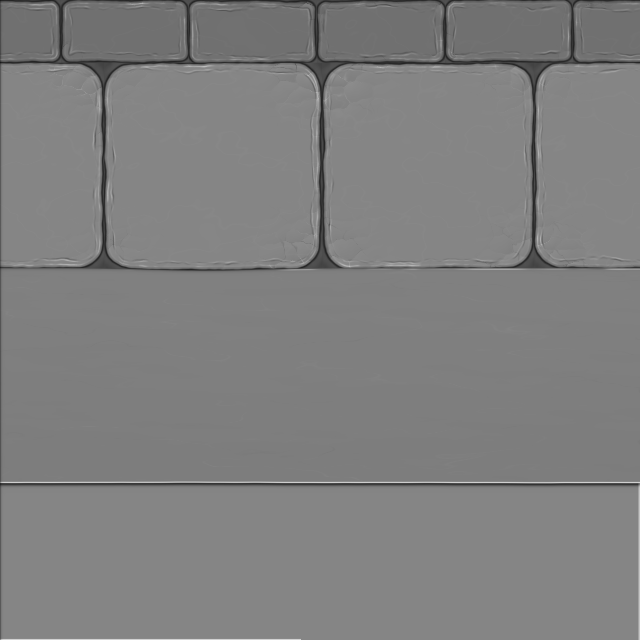
Give the GLSL for this texture map, as a WebGL 2 fragment shader.

```glsl
#version 300 es
precision highp float;

uniform vec2 u_resolution;
out vec4 fragColor;

vec2 hash2(vec2 p) {
    vec2 q = vec2(dot(p, vec2(127.1, 311.7)), dot(p, vec2(269.5, 183.3)));
    return fract(sin(q) * 43758.5);
}

// Layered sines, roughly in -1..1
float waves(vec2 p) {
    float sum = 0.0, amp = 0.5;
    for (int i = 0; i < 4; i++) {
        sum += amp * sin(p.x + 1.7 * sin(p.y)) * cos(p.y + 0.6 * p.x);
        p = mat2(1.5, 1.1, -1.1, 1.5) * p + 1.3;
        amp *= 0.55;
    }
    return sum;
}

// Offset to the nearest cell centre in xy, distance gap to the next one in z
vec3 cellular(vec2 p) {
    vec2 cell = floor(p), nearest = vec2(0.0);
    float first = 9.0, second = 9.0;
    for (int y = -1; y <= 1; y++) {
        for (int x = -1; x <= 1; x++) {
            vec2 id = cell + vec2(x, y);
            vec2 offset = id + hash2(id) - p;
            float dist = length(offset);
            second = min(second, max(first, dist));
            if (dist < first) { first = dist; nearest = offset; }
        }
    }
    return vec3(nearest, second - first);
}

float roundBox(vec2 p, vec2 halfSize, float radius) {
    vec2 q = abs(p) - halfSize + radius;
    return length(max(q, 0.0)) + min(max(q.x, q.y), 0.0) - radius;
}

float ridge(float x, float width) {
    return exp(-x * x / (width * width));
}

// One-sided falloff that stays at 1 for negative distances
float falloff(float dist, float width) {
    return exp(-max(dist, 0.0) / width);
}

float stone(vec2 p, vec2 halfSize, float radius, float seed, float base, float px) {
    float wobble = 0.0024 * waves(p * 38.0 + seed * 5.3);
    float d = roundBox(p, halfSize, radius) + wobble;
    float patches = waves(p * 45.0 + seed * 9.1);

    // Chipped facets gather on some of the corners
    vec2 warped = p + 0.009 * vec2(waves(p * 60.0 + seed), patches);
    vec3 facet = cellular(warped * vec2(30.0, 48.0) + seed * 7.7);
    float worn = 0.2 + 0.8 * hash2(sign(p) + seed * 3.1).x;
    vec2 away = halfSize - abs(p);
    float corner = exp(-dot(away, away) / (radius * radius * 2.5));
    float chips = worn * (corner + 0.35 * smoothstep(-0.016, -0.002, d));
    float relief = dot(facet.xy, vec2(0.04, -0.06)) * smoothstep(0.0, 0.12, facet.z);
    float crease = ridge(facet.z, 0.04) * patches;

    float face = base + 0.002 * waves(p * 13.0 + seed);
    face += chips * (relief + 0.2 * crease);
    face += 0.008 * ridge(waves(p * vec2(14.0, 24.0) + seed * 2.0), 0.02);

    // Hairlines run beside the rim, light and dark by turns
    float drift = 0.006 * waves(p * 27.0 + seed * 4.1);
    face += 0.2 * patches * ridge(d + 0.01 + drift, 0.0011);
    face -= 0.16 * patches * ridge(d + 0.0125 + drift, 0.0011);

    // Broken highlight just inside a dark contour
    float rim = ridge(d + 0.0042, 0.0013);
    face += rim * (0.03 + 0.25 * max(patches, 0.0));
    face -= 0.07 * smoothstep(-0.006, 0.0, d);
    float mortar = mix(0.13, 0.31, smoothstep(0.0005, 0.0045, d));
    mortar += 0.03 * waves(p * 70.0) - 0.05 * smoothstep(0.006, 0.016, d);
    return mix(face, mortar, smoothstep(-px, px, d));
}

// Row of stones, with the first joint at the given x
float stoneRow(vec2 uv, float count, float joint, float centreY, vec2 halfSize,
               float radius, float base, float px) {
    float column = (uv.x - joint) * count;
    float id = mod(floor(column), count);
    vec2 p = vec2((fract(column) - 0.5) / count, uv.y - centreY);
    p.y += 0.002 * (hash2(vec2(id, count)).y - 0.5);
    return stone(p, halfSize, radius, id + count, base, px);
}

float plank(vec2 uv, float top, float bottom) {
    float tone = mix(0.49, 0.501, smoothstep(bottom, top, uv.y));
    float grain = waves(vec2(uv.x * 9.0, uv.y * 75.0));
    tone += 0.003 * grain + 0.002 * waves(uv * vec2(6.0, 12.0));
    tone += 0.02 * ridge(waves(uv * vec2(7.0, 42.0) + 2.0), 0.02) * grain;
    // Shade beneath the stones and a broken pale lip
    float lip = smoothstep(-0.1, 0.5, waves(vec2(uv.x * 14.0, 3.0)));
    tone -= 0.2 * falloff(top - uv.y, 0.0018);
    tone += 0.24 * lip * ridge(uv.y - top + 0.002, 0.0012);
    return tone + 0.36 * ridge(uv.y - bottom - 0.001, 0.0012);
}

float lowerPanel(vec2 uv, float top, float px) {
    float below = top - uv.y;
    float tone = 0.522 - 0.36 * ridge(below, 0.0038);
    tone -= 0.03 * falloff(below, 0.006);
    tone += 0.3 * (1.0 - smoothstep(0.001, 0.001 + px, uv.y)) * step(uv.x, 0.47);
    return tone + 0.25 * smoothstep(0.998 - px, 0.999, uv.x);
}

void main() {
    vec2 uv = gl_FragCoord.xy / u_resolution;
    float px = 1.0 / u_resolution.y;

    // Slow shifts give uneven block widths and one sagging base
    float sag = ridge(uv.x - 0.32, 0.12);
    float low = 1.0 - smoothstep(0.6, 0.72, uv.y);
    vec2 shifted = uv + vec2(0.0045 * cos(6.2832 * (uv.x - 0.12)), 0.0035 * sag * low);
    float bricks = stoneRow(uv, 5.0, 0.095, 0.951, vec2(0.0978, 0.0472), 0.013, 0.44, px);
    float blocks = stoneRow(shifted, 3.0, 0.1667, 0.7417, vec2(0.1638, 0.1592), 0.041, 0.522, px);

    // Stack the four bands from the floor upward
    float ledge = 0.245 + 0.0007 * waves(vec2(uv.x * 11.0, 1.0));
    float seam = 0.5815 - 0.004 * sag;
    float tone = lowerPanel(uv, ledge, px);
    tone = mix(tone, plank(uv, seam, ledge), smoothstep(-px, px, uv.y - ledge));
    tone = mix(tone, blocks, smoothstep(-px, px, uv.y - seam));
    tone = mix(tone, bricks, smoothstep(-px, px, uv.y - 0.902));

    // Dark left border
    tone *= 1.0 - 0.6 * falloff(uv.x, 0.0013);
    fragColor = vec4(vec3(clamp(tone, 0.0, 1.0)), 1.0);
}
```
